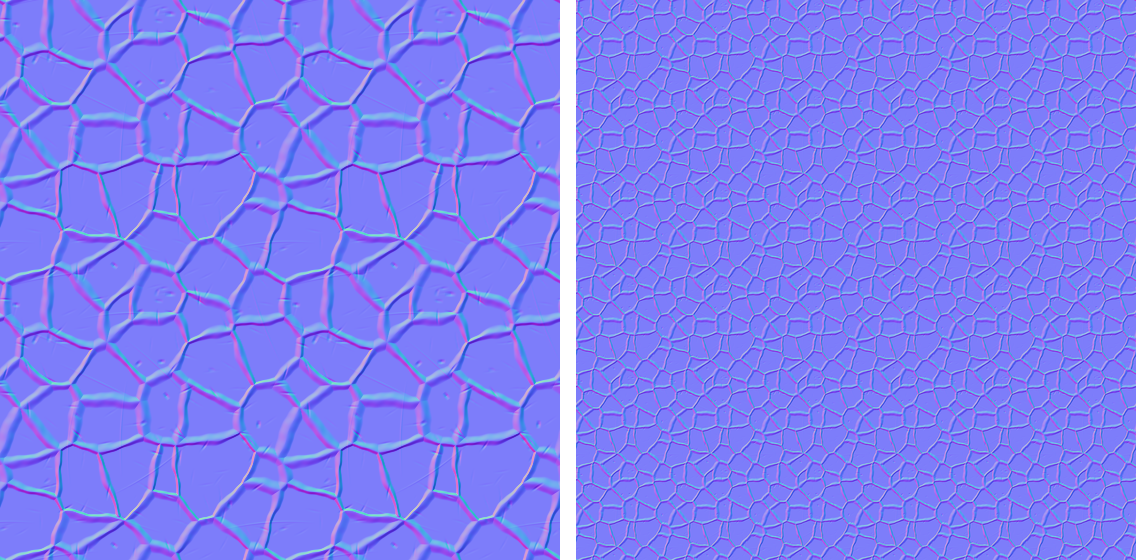
Left, the tile; right, the same tile 3 across and 3 down.
Reproduce this texture map procedurally as a WebGL 2 fragment shader.

```glsl
#version 300 es
precision highp float;
// Tangent-space normal map of cracked stone: a wrapped, weighted cellular diagram
// gives plates split by lopsided grooves, with barbs, hairlines and chips on top.
// The surface is a height field whose slopes are encoded as colour.

uniform vec2 u_resolution;
out vec4 fragColor;

const float TAU = 6.28318;
const float REPEATS = 2.0;               // tiles across and down
const vec2 PLATES = vec2(6.0, 5.0);      // plates across and down a tile
const float JITTER = 0.78;               // irregularity of the plates
const float STAGGER = 0.3;               // shift of every other column
const float SIZE_SPREAD = 0.014;         // how much large plates crowd small ones
const float GROOVE_MIN = 0.007;          // groove wall widths, in tiles
const float GROOVE_MAX = 0.029;
const float GROOVE_DEPTH = 0.0098;
const float BARB_HEIGHT = 0.0034;
const float HAIRLINE_DEPTH = 0.0008;
const float CHIP_HEIGHT = 0.0035;
const float GRIT_HEIGHT = 0.0032;
const float SLOPE_STEP = 0.0025;         // sampling distance for slopes, in tiles
const float BRIGHTNESS = 0.98;

vec2 hash2(vec2 cell, float seed) {
    vec3 q = fract((cell.xyx + seed * vec3(1.0, 1.7, 2.3)) * vec3(0.1031, 0.1030, 0.0973));
    q += dot(q, q.yzx + 33.33);
    return fract((q.xx + q.yz) * q.zy);
}

vec2 wrapCell(vec2 cell, vec2 period) {
    return floor(mod(cell + 0.5, period));
}

// xy: plate centre in tiles, z: weight that enlarges the plate
vec3 plateSite(vec2 cell) {
    vec2 id = wrapCell(cell, PLATES);
    vec2 site = cell + 0.5 + JITTER * (hash2(id, 3.7) - 0.5);
    site.y += STAGGER * (mod(id.x, 2.0) - 0.5);
    return vec3(site / PLATES, SIZE_SPREAD * hash2(id, 6.4).y);
}

// Bends straight plate borders with sines of whole frequency.
vec2 bend(vec2 p) {
    vec2 a = TAU * p;
    vec2 broad = vec2(sin(2.0 * a.y + a.x + 0.6), sin(3.0 * a.x - a.y + 2.1));
    vec2 fine = vec2(sin(9.0 * a.y + 2.0 * a.x), sin(8.0 * a.x - 3.0 * a.y + 1.3));
    return p + 0.008 * broad + 0.0025 * fine;
}

// x: distance to the nearest plate border in tiles, y: random value of the plate
vec2 plates(vec2 p) {
    vec2 home = floor(p * PLATES), winner = home, nearest = vec2(0.0);
    float least = 8.0;
    for (int j = -2; j <= 2; j++)
    for (int i = -2; i <= 2; i++) {
        vec2 cell = home + vec2(i, j);
        vec3 site = plateSite(cell);
        vec2 r = site.xy - p;
        float power = dot(r, r) - site.z;
        if (power < least) { least = power; nearest = r; winner = cell; }
    }
    float border = 8.0;
    for (int j = -2; j <= 2; j++)
    for (int i = -2; i <= 2; i++) {
        vec2 cell = home + vec2(i, j);
        if (cell == winner) continue;
        vec3 site = plateSite(cell);
        vec2 r = site.xy - p;
        border = min(border, (dot(r, r) - site.z - least) / (2.0 * length(r - nearest)));
    }
    return vec2(border, hash2(wrapCell(winner, PLATES), 9.2).x);
}

// Scattered tapering strokes; reach and width are in grid cells.
float strokes(vec2 p, float grid, float reach, float width, float density, float seed) {
    vec2 q = p * grid, home = floor(q);
    float sum = 0.0;
    for (int j = -1; j <= 1; j++)
    for (int i = -1; i <= 1; i++) {
        vec2 cell = home + vec2(i, j);
        vec2 id = wrapCell(cell, vec2(grid));
        vec2 place = hash2(id, seed), kind = hash2(id, seed + 5.3);
        float angle = 0.5 * TAU * kind.x;
        vec2 along = vec2(cos(angle), sin(angle));
        vec2 v = q - cell - place;
        float s = dot(v, along);
        float t = dot(v, vec2(-along.y, along.x)) + 0.4 * (place.x - 0.5) * s * s;
        float taper = max(0.0, 1.0 - abs(s) / reach);
        sum += step(kind.y, density) * taper * (1.0 - smoothstep(0.0, width, abs(t)));
    }
    return sum;
}

float height(vec2 p) {
    vec2 a = TAU * p;
    vec2 plate = plates(bend(p));

    // Grooves: each plate wears its own walls to a different width
    float wave = 0.5 + 0.5 * sin(2.0 * a.x + 3.0 * a.y + TAU * plate.y) * cos(3.0 * a.x - 2.0 * a.y);
    float wear = smoothstep(0.15, 0.85, mix(wave, plate.y, 0.5));
    float wallWidth = mix(GROOVE_MIN, GROOVE_MAX, wear);
    float rough = 0.0012 * sin(17.0 * a.x + 7.0 * a.y) * sin(15.0 * a.y - 6.0 * a.x);
    float h = -GROOVE_DEPTH * (1.0 - smoothstep(0.0, wallWidth, plate.x + rough));

    // Barbs crowd around the grooves
    float nearGroove = 1.0 - smoothstep(0.008, 0.035, plate.x);
    h += BARB_HEIGHT * mix(0.1, 1.0, nearGroove) * strokes(p, 14.0, 0.45, 0.085, 0.5, 1.9);

    // Hairlines, chips and patches of grit on the faces
    h -= HAIRLINE_DEPTH * strokes(p, 4.0, 0.7, 0.018, 0.5, 18.6);
    h += CHIP_HEIGHT * strokes(p, 9.0, 0.13, 0.09, 0.2, 27.1);
    float patches = smoothstep(0.8, 0.97, sin(2.0 * a.x + a.y + 0.8) * sin(3.0 * a.y - a.x));
    h += GRIT_HEIGHT * patches * strokes(p, 28.0, 0.6, 0.3, 0.4, 41.4);
    return h;
}

void main() {
    vec2 p = gl_FragCoord.xy / u_resolution * REPEATS;
    vec2 e = vec2(SLOPE_STEP, 0.0);
    vec2 slope = vec2(height(p + e.xy) - height(p - e.xy),
                      height(p + e.yx) - height(p - e.yx)) / (2.0 * SLOPE_STEP);
    // Green points down the canvas
    vec3 normal = normalize(vec3(-slope.x, slope.y, 1.0));
    fragColor = vec4(BRIGHTNESS * (0.5 + 0.5 * normal), 1.0);
}
```
